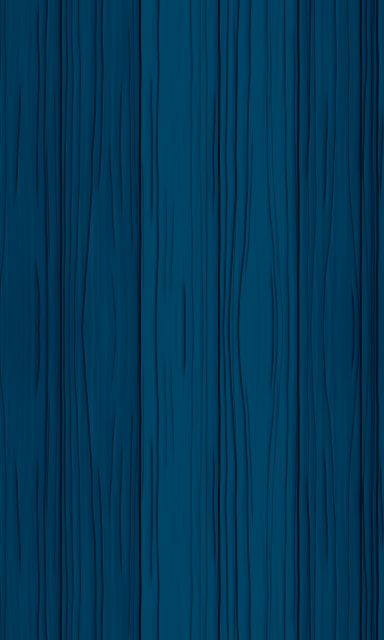
Write a WebGL 1 fragment shader that draws this texture.

```glsl
precision highp float;
uniform vec2 u_resolution;

vec3 hash3(float n) {
  return fract(sin(n * vec3(12.99, 78.23, 37.72) + 1.7) * 4375.5);
}

// Distance to the nearest scattered cell point
float cellular(vec2 p) {
  vec2 cell = floor(p);
  float nearest = 2.0;
  for (int j = -1; j <= 1; j++) {
    for (int i = -1; i <= 1; i++) {
      vec2 c = cell + vec2(float(i), float(j));
      vec2 point = c + hash3(dot(c, vec2(1.37, 5.91))).xy;
      nearest = min(nearest, length(p - point));
    }
  }
  return nearest;
}

// Carved line: x = dark core, y = shadow on the left, z = lit right lip
vec3 carve(float d, float width, float soft, float px) {
  float side = smoothstep(-px, px, d);
  float core = 1.0 - smoothstep(width - px, width + px, abs(d));
  float shadow = (1.0 - side) * exp(-abs(d) / soft);
  float lip = side * exp(-abs(d) / (soft * 0.7));
  return vec3(core * min(1.0, width / px), shadow, lip);
}

// Grooves of one plank, f running across it and v up from the mirror axis
vec3 plankGrooves(float id, float f, float v, float px) {
  vec3 sum = vec3(0.0);
  float knot = min(0.03 + 0.11 * abs(id - 1.0), 0.17);
  for (int k = 0; k < 10; k++) {
    float n = float(k);
    vec3 r = hash3(id * 17.0 + n * 2.3 + 41.0);
    float center = (n + 0.15 + 0.7 * r.x) / 10.0;

    // Bend around the knot, slant and waver slightly
    float bend = (1.0 - abs(2.0 * center - 1.0)) * exp(-14.0 * v * v);
    center += sign(center - 0.5) * knot * bend;
    center += (r.y - 0.5) * v * knot * 1.3;
    center += 0.007 * sin(v * (6.0 + 6.0 * r.y) + r.z * 40.0);
    center += 0.003 * sin(v * 27.0 + r.x * 50.0);

    // Some run the full height, others start and stop
    float low = r.z < 0.5 ? -1.0 : r.y * 0.35;
    float high = r.z < 0.5 ? 1.2 : low + 0.28 + 0.45 * r.x;
    if (k == 5) { low = -1.0; high = 0.12 + 0.1 * r.x; }
    float taper = smoothstep(low, low + 0.1, v) * (1.0 - smoothstep(high - 0.08, high, v));
    float depth = taper * (0.4 + 0.6 * r.y);
    sum += carve((f - center) * 0.206, 0.0008 + 0.0017 * depth, 0.007, px) * depth;
  }
  return sum;
}

void main() {
  vec2 uv = gl_FragCoord.xy / u_resolution;
  float px = 0.6 / u_resolution.x;
  float v = abs(uv.y - 0.486) * 1.66;

  // Planks with nearly straight seams
  float x = uv.x + 0.0006 * sin(v * 17.0) + 0.0004 * sin(v * 41.0 + 2.0);
  float across = (x - 0.159) / 0.206;
  float id = floor(across);
  float f = fract(across);
  float seamDistance = (f - step(0.5, f)) * 0.206;

  vec3 groove = plankGrooves(id, f, v, px);
  vec3 seam = carve(seamDistance, 0.0027, 0.01, px);
  seam += carve(x - 0.94, 0.0026, 0.008, px);
  seam += 0.7 * carve(x - 0.968, 0.0016, 0.006, px);

  // Brighter middle planks, dim band at the sides
  float tone = 0.62 + 0.28 * exp(-pow(abs(id - 1.5) / 1.1, 4.0));
  tone -= 0.16 * smoothstep(0.25, 0.5, abs(uv.x - 0.55)) * (0.35 + exp(-40.0 * v * v));
  tone += 0.06 * (0.5 - f);

  // Long fibres
  float warp = 0.003 * sin(v * 7.0 + id * 2.0) + 0.001 * sin(v * 23.0 + id);
  tone += 0.24 * (0.45 - cellular(vec2((uv.x + warp) * 110.0, v * 2.5)));
  tone += 0.045 * sin((x + warp) * 390.0 + 2.0 * sin(v * 5.0));
  tone += 0.035 * sin((x - warp) * 187.0 + 3.0 * sin(v * 3.0 + id));

  // Relief
  tone -= 0.5 * groove.y + 0.65 * seam.y;
  tone += 0.32 * groove.z + 0.22 * seam.z;

  vec3 deep = vec3(0.0, 0.09, 0.18);
  vec3 shade = vec3(0.0, 0.16, 0.27);
  vec3 blue = vec3(0.0, 0.21, 0.33);
  vec3 light = vec3(0.0, 0.27, 0.40);
  vec3 color = mix(deep, shade, smoothstep(-0.6, 0.1, tone));
  color = mix(color, blue, smoothstep(0.05, 0.5, tone));
  color = mix(color, light, smoothstep(0.45, 0.95, tone));
  color = mix(color, deep, min(0.85 * groove.x, 0.9));
  color = mix(color, deep * 0.6, min(0.9 * seam.x, 0.95));
  gl_FragColor = vec4(color, 1.0);
}
```
